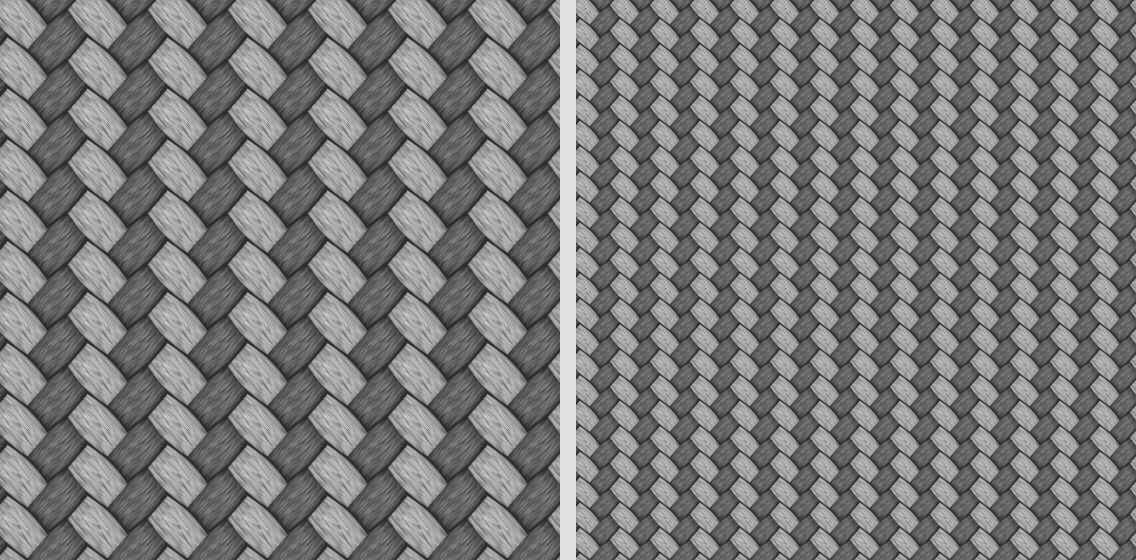
Left: one tile. Right: repeated 2 by 2.
This texture is drawn by a WebGL 2 fragment shader. Its source:

```glsl
#version 300 es
precision highp float;
// Grey woven straps: light ones slant down to the right, dark ones up,
// in a 7 by 11 grid. Each strap is a bulged parallelogram with its own
// coordinates, filled with fibre noise; dark gaps show in between.
uniform vec2 u_resolution;
out vec4 fragColor;

#define REPEATS vec2(7.0, 11.0)
#define LIGHT_CENTRE vec2(0.221, 0.646)
#define DARK_CENTRE vec2(0.721, 0.19)
#define HALF_LENGTH vec2(0.0358, -0.0352)
#define HALF_WIDTH vec2(0.0178, 0.0206)
#define BULGE 0.22
#define LIGHT_TONE 0.665
#define DARK_TONE 0.41
#define GAP_TONE 0.17
#define FIBRE_CONTRAST 0.36
#define SCRATCH_DEPTH 0.4

float hash(vec2 p) {
    return fract(sin(dot(p, vec2(127.1, 311.7))) * 43758.5453);
}

float noise(vec2 p) {
    vec2 i = floor(p), f = fract(p);
    f = f * f * (3.0 - 2.0 * f);
    float low = mix(hash(i), hash(i + vec2(1, 0)), f.x);
    float high = mix(hash(i + vec2(0, 1)), hash(i + vec2(1, 1)), f.x);
    return mix(low, high, f.y);
}

float cross2(vec2 a, vec2 b) { return a.x * b.y - a.y * b.x; }

// Strap coordinates: x along and y across, both -1 to 1; z is depth inside the edge.
vec3 strapAt(vec2 d) {
    float area = cross2(HALF_LENGTH, HALF_WIDTH);
    vec2 st = vec2(cross2(d, HALF_WIDTH), cross2(HALF_LENGTH, d)) / area;
    float bulge = BULGE * cos(1.5708 * clamp(st.x, -1.0, 1.0));
    float endDepth = (1.0 - abs(st.x)) * area / length(HALF_WIDTH);
    float sideDepth = (1.0 + bulge - abs(st.y)) * area / length(HALF_LENGTH);
    return vec3(st, min(endDepth, sideDepth));
}

// Nearest strap of one column; neighbours above and below overlap the cell.
vec3 nearestStrap(vec2 uv, vec2 centre, float mirror) {
    vec2 cell = fract(uv * REPEATS - centre + 0.5) - 0.5;
    vec3 best = vec3(0.0, 0.0, -1.0);
    for (int j = -1; j <= 1; j++) {
        vec2 d = (cell + vec2(0.0, float(j))) / REPEATS;
        vec3 strap = strapAt(d * vec2(mirror, 1.0));
        if (strap.z > best.z) best = strap;
    }
    return best;
}

// Fine streaks along the strap with a few deeper scratches.
float fibres(vec2 st, float seed) {
    st.y += 0.12 * st.x + 0.06 * sin(3.0 * st.x + 2.0 * st.y + seed);
    float fine = 0.65 * noise(st * vec2(4.0, 13.0) + seed)
               + 0.35 * noise(st * vec2(7.0, 19.0) + seed * 2.3) - 0.5;
    float scratch = smoothstep(0.72, 0.98, noise(st * vec2(2.6, 9.0) + seed * 3.7));
    return FIBRE_CONTRAST * fine - SCRATCH_DEPTH * scratch * (0.5 + fine);
}

float edgeShade(float depth, float strength) {
    return 1.0 - strength * exp(-max(depth, 0.0) / 0.0045);
}

void main() {
    vec2 uv = gl_FragCoord.xy / u_resolution;
    float soft = 0.8 / min(u_resolution.x, u_resolution.y);
    vec3 light = nearestStrap(uv, LIGHT_CENTRE, 1.0);
    vec3 dark = nearestStrap(uv, DARK_CENTRE, -1.0);

    // Dark straps fade where they dip below the light ones.
    float darkTone = DARK_TONE + 0.85 * fibres(dark.xy, 41.0);
    darkTone *= edgeShade(dark.z, 0.38) * (1.0 - 0.15 * smoothstep(0.5, 1.0, abs(dark.x)));
    darkTone *= 1.0 - 0.3 * exp(min(light.z, 0.0) / 0.003);

    float lightTone = LIGHT_TONE + fibres(light.xy, 17.0);
    lightTone *= edgeShade(light.z, 0.2);

    // Layers from the bottom up: gap, dark straps, light straps.
    float tone = mix(GAP_TONE, darkTone, smoothstep(-soft, soft, dark.z));
    tone = mix(tone, lightTone, smoothstep(-soft, soft, light.z));
    fragColor = vec4(vec3(tone), 1.0);
}
```
